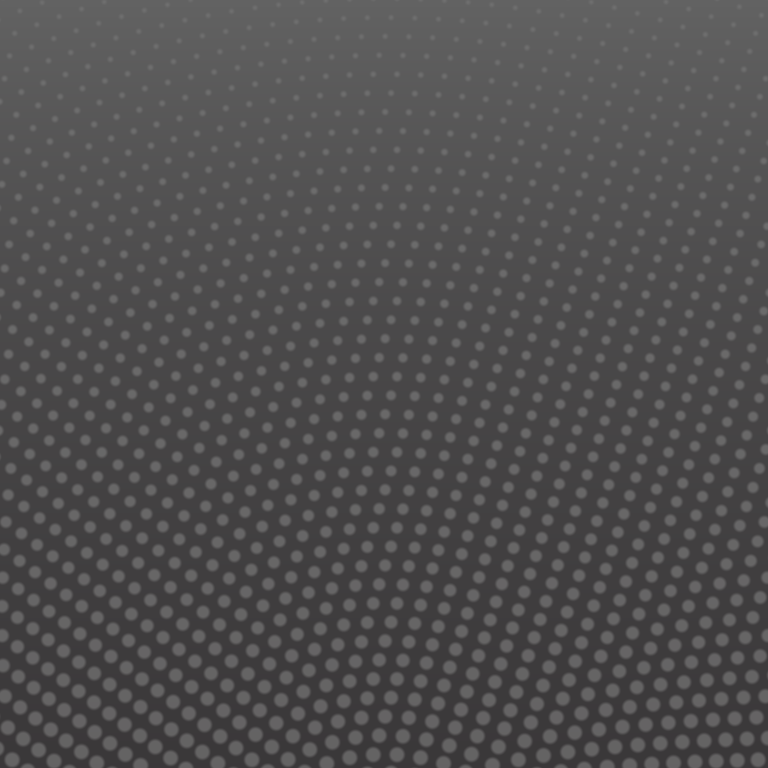
Reproduce this background procedurally as a WebGL 1 fragment shader.

```glsl
precision highp float;
// Grey halftone: concentric rings of soft dots fan out from a centre below
// the canvas, over a vertical gradient. Ring n carries 5n evenly spaced dots,
// and the dots shrink towards the top.

uniform vec2 u_resolution;

#define RING_CENTER vec2(0.5015, -0.2281)
#define RING_STEP 0.0246
#define DOTS_PER_RING 5.0
#define RADIUS_BOTTOM 0.0096
#define RADIUS_TOP 0.0026
#define DOT_SOFTNESS 0.0027
#define GRADIENT_BEND 0.4
#define DARK_GREY vec3(0.226, 0.217, 0.222)
#define LIGHT_GREY vec3(0.385)
#define DOT_BOTTOM vec3(0.392, 0.386, 0.388)
#define DOT_TOP vec3(0.435)

const float TAU = 6.2831853;

// Distance from p to the nearest dot centre on the nearest ring
float ringDotDistance(vec2 p) {
  float ring = max(1.0, floor(length(p) / RING_STEP + 0.5));
  float angleStep = TAU / (DOTS_PER_RING * ring);
  float angle = floor(atan(p.y, p.x) / angleStep + 0.5) * angleStep;
  return distance(p, ring * RING_STEP * vec2(cos(angle), sin(angle)));
}

// Gradient that brightens faster near the top
vec3 backdrop(float height) {
  float curve = mix(height, height * height * height, GRADIENT_BEND);
  return mix(DARK_GREY, LIGHT_GREY, curve);
}

void main() {
  vec2 uv = (gl_FragCoord.xy - 0.5 * u_resolution) / u_resolution.y + 0.5;

  // Dot size and edge, never sharper than one pixel
  float radius = mix(RADIUS_BOTTOM, RADIUS_TOP, uv.y);
  float soft = max(DOT_SOFTNESS, 1.0 / u_resolution.y);
  float d = ringDotDistance(uv - RING_CENTER);
  float dotMask = 1.0 - smoothstep(radius - soft, radius + soft, d);

  vec3 dotColor = mix(DOT_BOTTOM, DOT_TOP, uv.y);
  gl_FragColor = vec4(mix(backdrop(uv.y), dotColor, dotMask), 1.0);
}
```
